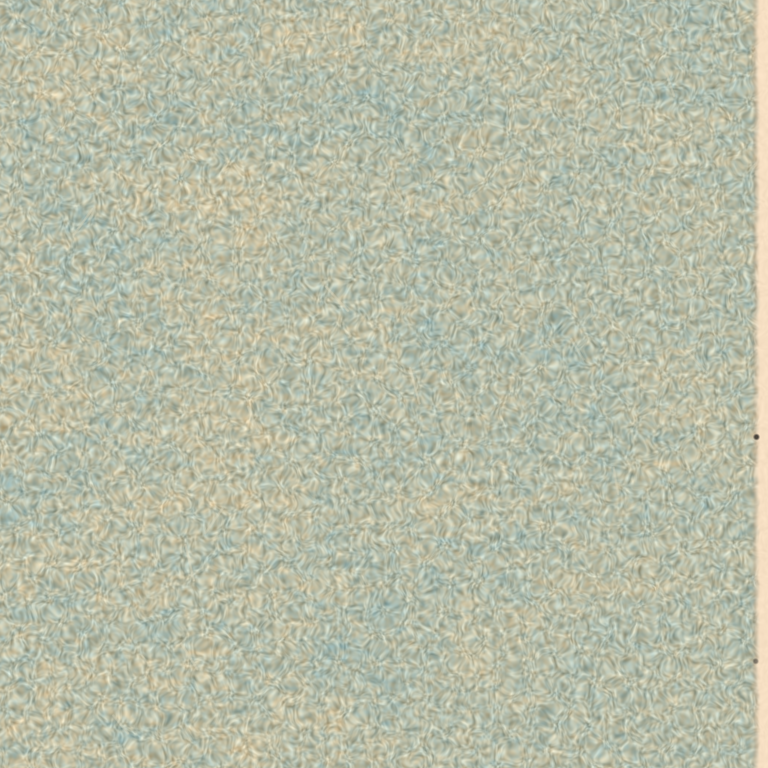
This texture is drawn by a Shadertoy shader. Its source:

```glsl
const vec3 PAPER = vec3(0.717, 0.736, 0.656);
const vec3 WARM_SHIFT = vec3(0.150, 0.045, -0.035);
const vec3 MARGIN = vec3(0.965, 0.875, 0.765);
const vec3 EDGE_BROWN = vec3(0.74, 0.66, 0.55);
const vec3 FIBRE = vec3(0.88, 0.86, 0.76);
const vec3 SPECK = vec3(0.22, 0.20, 0.18);
const float EDGE_X = 0.984;
const float TAU = 6.2831853;

// Integer hash giving two values in 0..1
vec2 hash2(vec2 cell, float seed) {
    uvec2 q = uvec2(ivec2(cell)) * uvec2(1597334677u, 3812015801u);
    uint h = (q.x ^ q.y) + uint(seed) * 747796405u;
    h = (h ^ (h >> 16)) * 2246822519u;
    h = (h ^ (h >> 13)) * 3266489917u;
    h ^= h >> 16;
    return vec2(h & 65535u, h >> 16) / 65535.0;
}

float cornerSlope(vec2 cell, vec2 offset, float seed) {
    float angle = TAU * hash2(cell, seed).x;
    return dot(vec2(cos(angle), sin(angle)), offset);
}

float gradientNoise(vec2 p, float seed) {
    vec2 cell = floor(p), f = fract(p);
    vec2 w = f * f * f * (f * (f * 6.0 - 15.0) + 10.0);
    vec2 e = vec2(1.0, 0.0);
    float low = mix(cornerSlope(cell, f, seed),
                    cornerSlope(cell + e.xy, f - e.xy, seed), w.x);
    float high = mix(cornerSlope(cell + e.yx, f - e.yx, seed),
                     cornerSlope(cell + e.xx, f - e.xx, seed), w.x);
    return mix(low, high, w.y);
}

// Warm and cool clouds, drawn out sideways
float warmth(vec2 uv) {
    float clouds = 0.45 * gradientNoise(uv * vec2(5.0, 10.0), 1.0)
                 + 0.50 * gradientNoise(uv * vec2(17.0, 36.0), 2.0)
                 + 0.45 * gradientNoise(uv * vec2(42.0, 62.0), 3.0)
                 + 0.38 * gradientNoise(uv * vec2(85.0, 110.0), 4.0);
    float leftGlow = 0.10 * (0.5 - uv.x);
    return clouds * mix(1.1, 0.75, uv.x) + leftGlow;
}

// Fine fibrous relief, bent so that the grains curl
float grain(vec2 uv) {
    vec2 bend = vec2(gradientNoise(uv * 45.0, 5.0), gradientNoise(uv * 45.0, 6.0));
    vec2 p = uv + 0.010 * bend;
    return 0.55 * gradientNoise(p * vec2(165.0, 125.0), 7.0)
         + 0.40 * gradientNoise(p * vec2(95.0, 85.0), 8.0)
         + 0.40 * gradientNoise(p * vec2(215.0, 190.0), 9.0);
}

float segmentDistance(vec2 p, vec2 a, vec2 b) {
    vec2 ab = b - a;
    float t = clamp(dot(p - a, ab) / dot(ab, ab), 0.0, 1.0);
    return length(p - a - ab * t);
}

// Scattered pale hairs, mostly upright
float fibres(vec2 uv, float count) {
    float cover = 0.0;
    for (float i = 0.0; i < count; i++) {
        vec2 start = hash2(vec2(i, 3.0), 10.0) * vec2(0.95, 1.0);
        vec2 shape = hash2(vec2(i, 7.0), 11.0);
        float lean = (shape.x - 0.5) * 1.6;
        vec2 reach = vec2(sin(lean), cos(lean)) * mix(0.015, 0.05, shape.y);
        float d = segmentDistance(uv, start, start + reach);
        cover = max(cover, (1.0 - smoothstep(0.0004, 0.0025, d)) * mix(0.2, 0.5, shape.y));
    }
    return cover;
}

float dot2D(vec2 uv, vec2 centre, float radius) {
    return 1.0 - smoothstep(radius * 0.4, radius * 1.4, length(uv - centre));
}

void mainImage(out vec4 fragColor, in vec2 fragCoord) {
    vec2 uv = fragCoord / iResolution.xy;
    float relief = grain(uv);

    // Coloured sheet
    vec3 colour = PAPER + WARM_SHIFT * warmth(uv) + 0.29 * relief;
    vec3 flecks = vec3(0.06, 0.0, -0.05) * gradientNoise(uv * 130.0, 12.0);
    colour = mix(colour + flecks, FIBRE, fibres(uv, 24.0));

    // Pale margin behind a slightly worn edge
    float edge = EDGE_X + 0.0025 * gradientNoise(vec2(uv.y * 60.0, 0.5), 13.0);
    float fromEdge = uv.x - edge;
    float wear = exp(-pow(fromEdge / 0.004, 2.0));
    colour = mix(colour, EDGE_BROWN + 0.15 * relief, 0.45 * wear);
    vec3 margin = MARGIN + 0.04 * relief;
    colour = mix(colour, margin, smoothstep(-0.003, 0.006, fromEdge));

    // Dark specks along the edge
    float specks = dot2D(uv, vec2(EDGE_X + 0.001, 0.431), 0.0038);
    specks = max(specks, 0.6 * dot2D(uv, vec2(EDGE_X, 0.139), 0.0035));
    colour = mix(colour, SPECK, 0.9 * specks);

    fragColor = vec4(clamp(colour, 0.0, 1.0), 1.0);
}
```
